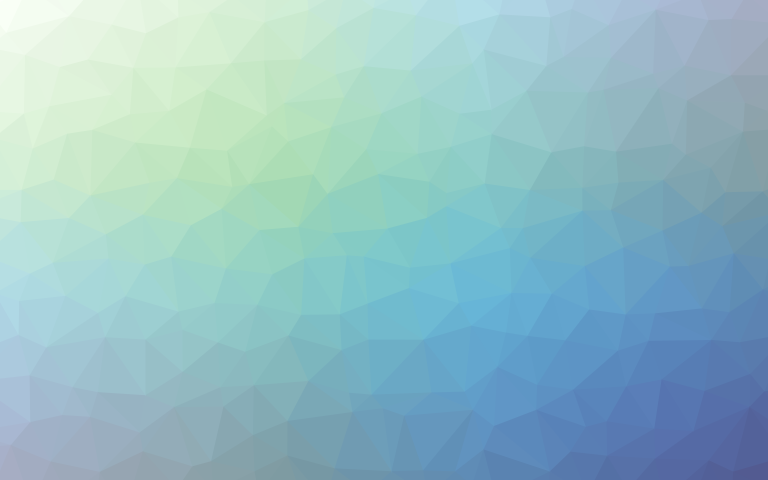
Give the GLSL for this background, as a WebGL 1 fragment shader.

```glsl
precision highp float;

uniform vec2 u_resolution;

const float CELL = 0.083;    // mesh spacing, in canvas heights
const float JITTER = 0.76;   // vertex scatter, in cells
const float TINT = 0.014;    // brightness variation between facets

// Ramp from pale mint to dusk blue
const vec3 WHITE = vec3(0.98, 1.00, 0.97);
const vec3 MINT  = vec3(0.88, 0.95, 0.86);
const vec3 LEAF  = vec3(0.79, 0.92, 0.77);
const vec3 GREEN = vec3(0.66, 0.86, 0.70);
const vec3 TEAL  = vec3(0.50, 0.79, 0.78);
const vec3 SKY   = vec3(0.41, 0.72, 0.85);
const vec3 BLUE  = vec3(0.36, 0.58, 0.77);
const vec3 NAVY  = vec3(0.34, 0.45, 0.69);
const vec3 DUSK  = vec3(0.32, 0.35, 0.56);

float hash(vec2 p) {
  vec3 q = fract(vec3(p.xyx) * 0.1031);
  q += dot(q, q.yzx + 33.33);
  return fract((q.x + q.y) * q.z);
}

float cross2(vec2 a, vec2 b) {
  return a.x * b.y - a.y * b.x;
}

// Piecewise linear colour ramp over 0..1
vec3 ramp(float t) {
  float s = clamp(t, 0.0, 1.0) * 8.0;
  vec3 c = mix(WHITE, MINT, clamp(s, 0.0, 1.0));
  c = mix(c, LEAF,  clamp(s - 1.0, 0.0, 1.0));
  c = mix(c, GREEN, clamp(s - 2.0, 0.0, 1.0));
  c = mix(c, TEAL,  clamp(s - 3.0, 0.0, 1.0));
  c = mix(c, SKY,   clamp(s - 4.0, 0.0, 1.0));
  c = mix(c, BLUE,  clamp(s - 5.0, 0.0, 1.0));
  c = mix(c, NAVY,  clamp(s - 6.0, 0.0, 1.0));
  return mix(c, DUSK, clamp(s - 7.0, 0.0, 1.0));
}

// Jittered mesh vertex, in cell units
vec2 vertex(vec2 id) {
  vec2 offset = vec2(hash(id + 17.0), hash(id + 71.0)) - 0.5;
  return id + 0.5 + JITTER * offset;
}

// Signed distance to the line a-b, positive on its left
float edgeDistance(vec2 p, vec2 a, vec2 b) {
  return cross2(normalize(b - a), p - a);
}

// Facet colour in rgb, premultiplied by its coverage in alpha
vec4 facet(vec2 p, vec2 a, vec2 b, vec2 c, float pixel) {
  float d = min(edgeDistance(p, a, b),
                min(edgeDistance(p, b, c), edgeDistance(p, c, a)));
  float coverage = clamp(0.5 + d / pixel, 0.0, 1.0);
  if (coverage <= 0.0) return vec4(0.0);
  vec2 center = (a + b + c) / 3.0;
  vec2 uv = center * CELL * vec2(u_resolution.y / u_resolution.x, 1.0);
  vec3 color = 0.5 * (ramp(uv.x) + ramp(1.0 - uv.y));
  color += TINT * (hash(floor(center * 40.0)) - 0.5);
  return vec4(color, 1.0) * coverage;
}

// True when the diagonal a-c gives the better shaped pair of triangles
bool splitsAlongAC(vec2 a, vec2 b, vec2 c, vec2 d) {
  float sinB = cross2(c - b, a - b);
  float cosB = dot(c - b, a - b);
  float sinD = cross2(a - d, c - d);
  float cosD = dot(a - d, c - d);
  return sinB * cosD + cosB * sinD > 0.0;
}

void main() {
  vec2 p = gl_FragCoord.xy / (u_resolution.y * CELL);
  float pixel = 1.0 / (u_resolution.y * CELL);
  vec2 base = floor(p - 0.5);
  vec4 sum = vec4(0.0);

  // Nearby quads, each split into two facets
  for (int j = -1; j <= 1; j++) {
    for (int i = -1; i <= 1; i++) {
      vec2 id = base + vec2(float(i), float(j));
      vec2 a = vertex(id);
      vec2 b = vertex(id + vec2(1.0, 0.0));
      vec2 c = vertex(id + vec2(1.0, 1.0));
      vec2 d = vertex(id + vec2(0.0, 1.0));
      if (splitsAlongAC(a, b, c, d)) {
        sum += facet(p, a, b, c, pixel) + facet(p, a, c, d, pixel);
      } else {
        sum += facet(p, a, b, d, pixel) + facet(p, b, c, d, pixel);
      }
    }
  }
  gl_FragColor = vec4(sum.rgb / max(sum.a, 0.001), 1.0);
}
```
